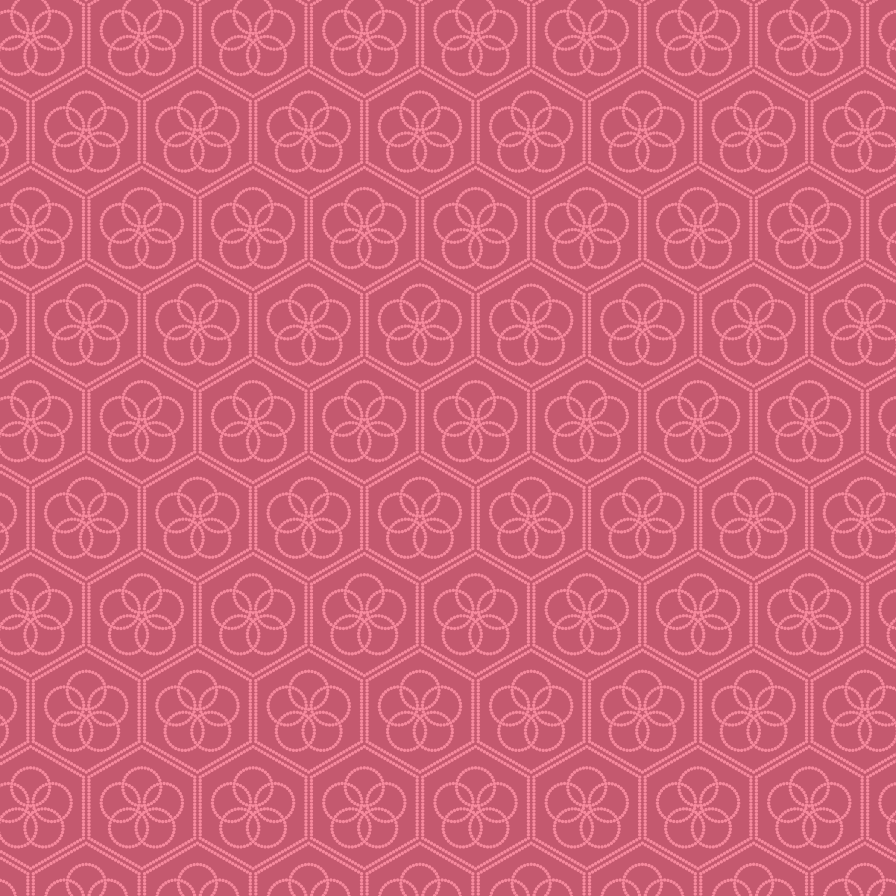
Write a Shadertoy shader that draws this pattern.

```glsl
// Staggered honeycomb of beaded hexagons, each holding a five-ring beaded blossom.

const float TAU = 6.2831853;

// Lattice, in canvas heights
const vec2 PITCH = vec2(0.12415, 0.10775);   // column and row spacing
const vec2 ANCHOR = vec2(0.4066, 0.5296);    // centre of one cell

// Beads
const float BEAD_RADIUS = 0.00182;
const float HEX_APOTHEM = 0.0590;
const float BEADS_PER_SIDE = 18.0;

// Blossom
const float PETALS = 5.0;
const float PETAL_RADIUS = 0.0213;
const float PETAL_OFFSET = 0.0253;
const float BEADS_PER_PETAL = 36.0;
const float BLOSSOM_DROP = 0.0021;           // balances the blossom in its cell

const vec3 GROUND = vec3(0.770, 0.350, 0.436);
const vec3 BEAD = vec3(0.970, 0.540, 0.620);

vec2 polar(float radius, float angle) {
    return radius * vec2(cos(angle), sin(angle));
}

// Express p in axes turned by angle
vec2 turn(vec2 p, float angle) {
    float c = cos(angle), s = sin(angle);
    return vec2(c * p.x + s * p.y, c * p.y - s * p.x);
}

// Offset from the nearest centre of the staggered lattice
vec2 cellOffset(vec2 p) {
    vec2 period = PITCH * vec2(1.0, 2.0);
    vec2 a = p - period * round(p / period);
    vec2 q = p - PITCH * vec2(0.5, 1.0);
    vec2 b = q - period * round(q / period);
    return dot(a, a) < dot(b, b) ? a : b;
}

// Distance to the nearest bead centre on a pointy-top hexagon
float hexBeads(vec2 p) {
    float sector = TAU / 6.0;
    p = turn(p, round(atan(p.y, p.x) / sector) * sector);
    float spacing = 2.0 * HEX_APOTHEM * tan(sector * 0.5) / BEADS_PER_SIDE;
    float last = BEADS_PER_SIDE * 0.5;
    float along = clamp(round(p.y / spacing), -last, last) * spacing;
    return length(p - vec2(HEX_APOTHEM, along));
}

// Distance to the nearest bead centre on a ring
float ringBeads(vec2 p) {
    float stepAngle = TAU / BEADS_PER_PETAL;
    float angle = round(atan(p.y, p.x) / stepAngle) * stepAngle;
    return length(p - polar(PETAL_RADIUS, angle));
}

// Overlapping rings around a common centre, one pointing up
float blossomBeads(vec2 p) {
    float nearest = 1.0;
    for (float i = 0.0; i < PETALS; i++) {
        float angle = TAU * (0.25 + i / PETALS);
        vec2 local = turn(p, angle) - vec2(PETAL_OFFSET, 0.0);
        nearest = min(nearest, ringBeads(local));
    }
    return nearest;
}

void mainImage(out vec4 fragColor, in vec2 fragCoord) {
    float pixel = 1.0 / iResolution.y;
    vec2 p = cellOffset(fragCoord * pixel - ANCHOR);

    float nearest = min(hexBeads(p), blossomBeads(p + vec2(0.0, BLOSSOM_DROP)));
    float coverage = clamp(0.5 + (BEAD_RADIUS - nearest) / pixel, 0.0, 1.0);

    fragColor = vec4(mix(GROUND, BEAD, coverage), 1.0);
}
```
